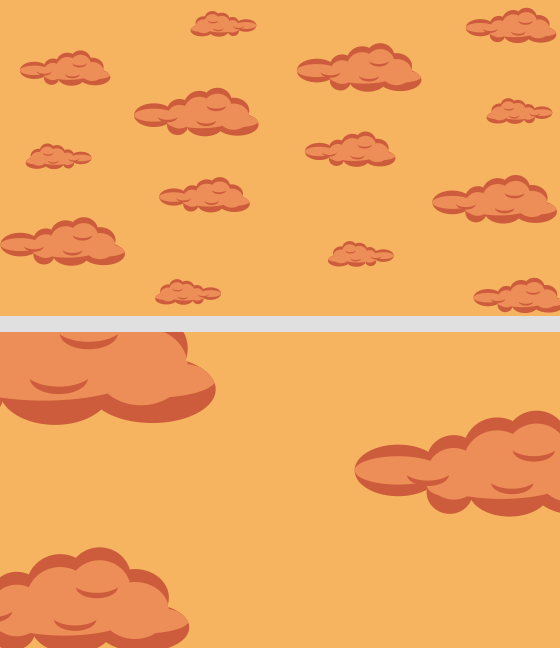
Top: the whole. Bottom: its middle third, enlarged.
Reproduce this pattern procedurally as a Shadertoy shader.

```glsl
const vec3 SKY = vec3(0.965, 0.706, 0.380);
const vec3 RIM = vec3(0.800, 0.360, 0.230);
const vec3 BODY = vec3(0.930, 0.552, 0.340);

// Gradient noise
vec2 gradientAt(vec2 cell) {
    float h = fract(sin(dot(cell, vec2(127.1, 311.7))) * 43758.5);
    return vec2(cos(6.2832 * h), sin(6.2832 * h));
}

float gradientNoise(vec2 p) {
    vec2 i = floor(p), f = fract(p);
    vec2 u = f * f * (3.0 - 2.0 * f);
    vec2 e = vec2(0.0, 1.0);
    float low = mix(dot(gradientAt(i), f),
                    dot(gradientAt(i + e.yx), f - e.yx), u.x);
    float high = mix(dot(gradientAt(i + e.xy), f - e.xy),
                     dot(gradientAt(i + e.yy), f - e.yy), u.x);
    return mix(low, high, u.y);
}

// Approximate signed distance to an ellipse
float ellipse(vec2 p, vec2 center, vec2 radius) {
    vec2 q = (p - center) / radius;
    float k = length(q);
    return (k - 1.0) * (k + 0.001) / (length(q / radius) + 0.001);
}

// Union of lobes: drop lowers the crown, squash flattens the base upward
float cloudShape(vec2 p, float drop, float squash) {
    vec2 crown = p + vec2(0.0, drop);
    vec2 flatten = vec2(1.0, squash);
    vec2 base = p - vec2(0.0, 0.12 * (1.0 - squash));

    float d = ellipse(p, vec2(-0.68, -0.05), vec2(0.32, 0.19) * flatten);
    d = min(d, ellipse(p, vec2(0.08, -0.09), vec2(0.54, 0.17)));

    d = min(d, ellipse(crown, vec2(-0.27, 0.02), vec2(0.20, 0.19)));
    d = min(d, ellipse(crown, vec2(0.05, 0.10), vec2(0.25, 0.24)));
    d = min(d, ellipse(crown, vec2(0.34, 0.17), vec2(0.23, 0.22)));
    d = min(d, ellipse(crown, vec2(0.60, 0.02), vec2(0.25, 0.21)));

    d = min(d, ellipse(base, vec2(-0.30, -0.21), vec2(0.17, 0.16) * flatten));
    d = min(d, ellipse(base, vec2(0.14, -0.20), vec2(0.30, 0.19) * flatten));
    return min(d, ellipse(base, vec2(0.66, -0.20), vec2(0.34, 0.18) * flatten));
}

// Curved fold, thick in the middle and pointed at its ends
float fold(vec2 p, vec2 center) {
    float outer = ellipse(p, center, vec2(0.155, 0.085));
    float inner = ellipse(p, center + vec2(0.0, 0.05), vec2(0.19, 0.095));
    return max(outer, -inner);
}

float coverage(float d, float pixel) {
    return clamp(0.5 - d / pixel, 0.0, 1.0);
}

vec3 paintCloud(vec3 color, vec2 p, float pixel) {
    float rim = cloudShape(p, 0.0, 1.0);
    float body = cloudShape(p, 0.095, 0.55);
    float folds = min(fold(p, vec2(0.32, 0.10)), fold(p, vec2(0.16, -0.14)));
    folds = min(folds, fold(p, vec2(-0.46, -0.08)));
    body = max(max(body, rim), -folds);
    color = mix(color, RIM, coverage(rim, pixel));
    return mix(color, BODY, coverage(body, pixel));
}

// Staggered columns with a soft random offset
vec2 cloudCenter(float column, float row, float stagger) {
    vec2 seed = vec2(column, row) * 1.37 + 0.45;
    vec2 jitter = vec2(gradientNoise(seed), gradientNoise(seed + 17.3));
    vec2 anchor = vec2(0.10 + 0.265 * column,
                       0.93 - 0.285 * (row + 0.5 * stagger));
    return anchor + jitter * vec2(0.08, 0.06);
}

void mainImage(out vec4 fragColor, in vec2 fragCoord) {
    vec2 uv = fragCoord / iResolution.y;
    float aspect = iResolution.x / iResolution.y;
    vec3 color = SKY;

    for (int c = 0; c < 4; c++) {
        int stagger = 1 - c % 2;
        for (int r = 0; r < 4 - stagger; r++) {
            // Three sizes in turn; the smallest faces the other way
            int kind = (r + c + 1) % 3;
            float size = 0.197 * pow(0.727, float(kind));
            vec2 center = cloudCenter(float(c), float(r), float(stagger));
            vec2 p = (uv - center * vec2(aspect, 1.0)) / size;
            if (kind == 2) p.x = -p.x;
            color = paintCloud(color, p, 1.0 / (iResolution.y * size));
        }
    }
    fragColor = vec4(color, 1.0);
}
```
